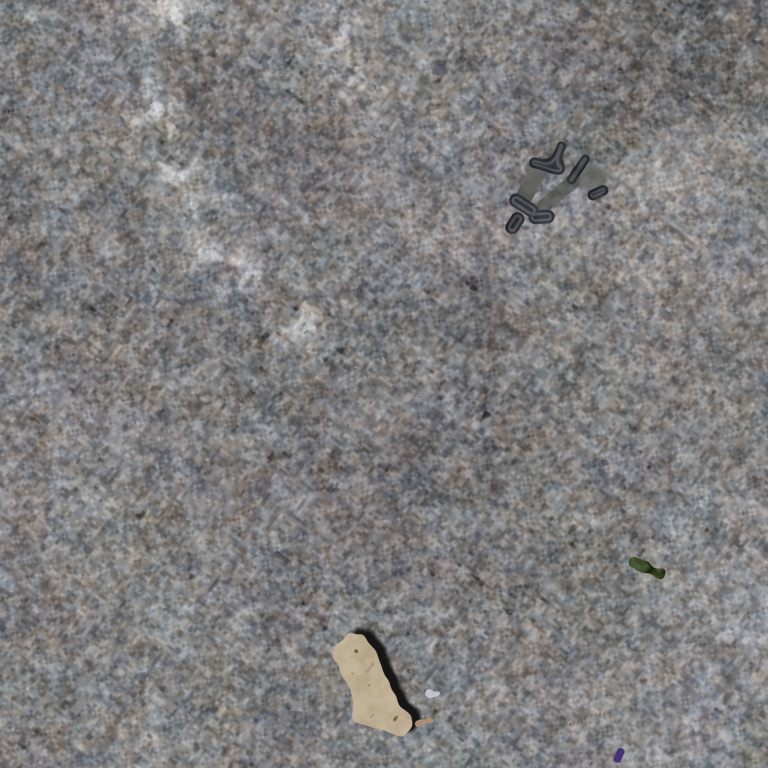
Reproduce this texture procedurally as a Shadertoy shader.

```glsl
// Weathered grey concrete: layered value noise for grain and stains, scattered
// aggregate chips from jittered cells, and a few objects lying on the slab
// (dry leaf, dark bolts, green sprig) built from capsule distances.

float hash(vec2 p) {
    vec3 q = fract(vec3(p.xyx) * 0.1031);
    q += dot(q, q.yzx + 33.33);
    return fract((q.x + q.y) * q.z);
}

float noise(vec2 p) {
    vec2 i = floor(p), f = fract(p);
    f = f * f * (3.0 - 2.0 * f);
    return mix(mix(hash(i), hash(i + vec2(1, 0)), f.x),
               mix(hash(i + vec2(0, 1)), hash(i + 1.0), f.x), f.y);
}

// Noise centred on zero, on a turned grid so that layers do not line up
float grain(vec2 p, float frequency) {
    return noise(mat2(0.8, 0.6, -0.6, 0.8) * p * frequency + frequency) - 0.5;
}

float capsule(vec2 p, vec2 a, vec2 b, float radius) {
    vec2 ab = b - a;
    return length(p - a - ab * clamp(dot(p - a, ab) / dot(ab, ab), 0.0, 1.0)) - radius;
}

float smoothMin(float a, float b, float k) {
    float h = max(k - abs(a - b), 0.0) / k;
    return min(a, b) - h * h * k * 0.25;
}

vec3 paint(vec3 below, vec3 paintColor, float dist, float softness) {
    float edge = max(softness, 0.8 / iResolution.y);
    return mix(below, paintColor, smoothstep(edge, -edge, dist));
}

// Irregular stones, one candidate per cell
vec3 chips(vec3 col, vec2 p, float cells, float density, float strength) {
    vec2 warped = p + 0.005 * vec2(grain(p, 130.0), grain(p + 7.0, 130.0));
    vec2 home = floor(p * cells);
    for (int k = 0; k < 9; k++) {
        vec2 id = home + vec2(k % 3, k / 3) - 1.0;
        vec2 seed = id + cells * 3.0;
        if (hash(seed + 11.0) > density) continue;
        vec2 center = (id + vec2(hash(seed), hash(seed + 23.0))) / cells;
        float turn = 6.283 * hash(seed + 37.0);
        vec2 q = mat2(cos(turn), sin(turn), -sin(turn), cos(turn)) * (warped - center);
        float size = mix(0.12, 0.32, pow(hash(seed + 51.0), 2.0)) / cells;
        q = abs(q * vec2(1.0, 1.2 + 0.8 * hash(seed + 5.0)));
        float dist = max(max(q.x, q.y), (q.x + q.y) * 0.75) - size;
        float tone = hash(seed + 71.0);
        vec3 stone = tone < 0.45 ? vec3(0.32, 0.33, 0.37)
                   : tone < 0.75 ? vec3(0.66, 0.65, 0.65) : vec3(0.57, 0.53, 0.51);
        stone += 0.12 * grain(p, 210.0);
        float opacity = strength * (0.4 + 0.6 * hash(seed + 83.0));
        col = mix(col, paint(col, stone, dist, 0.0012), opacity);
    }
    return col;
}

vec3 concrete(vec2 p) {
    float value = 0.497 + 0.2 * grain(p, 240.0) + 0.19 * grain(p, 118.0)
                + 0.11 * grain(p, 57.0) + 0.06 * grain(p, 21.0)
                + 0.06 * grain(p, 7.0) + 0.04 * grain(p, 3.0);
    // Damp corner, with a paler rim below it
    float corner = p.y - 0.74 - 0.3 * (p.x - 0.72) + 0.06 * grain(p, 14.0);
    float right = smoothstep(0.55, 0.85, p.x);
    value -= 0.075 * right * smoothstep(0.0, 0.07, corner);
    value += 0.05 * right * exp(-pow((corner + 0.01) * 28.0, 2.0));
    // Pale worn trail and scuffs along the top
    float trail = min(capsule(p, vec2(0.19, 0.88), vec2(0.25, 0.73), 0.0),
                      capsule(p, vec2(0.27, 0.67), vec2(0.42, 0.57), 0.0));
    trail = min(trail, capsule(p, vec2(0.43, 1.0), vec2(0.47, 0.89), 0.0));
    trail = min(trail, length(p - vec2(0.23, 0.99)));
    float worn = exp(-pow(trail * 28.0, 2.0));
    value += worn * (0.02 + 0.17 * smoothstep(0.0, 0.25, grain(p, 42.0) + 0.4 * grain(p, 110.0)));
    // Small pits, clustered
    float pits = smoothstep(0.27, 0.42, grain(p + 3.0, 100.0));
    value -= 0.13 * pits * smoothstep(-0.05, 0.25, grain(p, 16.0) + 0.3 * worn);
    float warmth = 0.045 * grain(p + 5.0, 85.0) + 0.025 * grain(p + 9.0, 19.0);
    float green = 0.015 * grain(p + 2.0, 12.0);
    return vec3(value) + vec3(warmth + 0.002, green - 0.003, -warmth);
}

float leafShape(vec2 p) {
    p += 0.006 * vec2(grain(p, 70.0), grain(p + 4.0, 70.0));
    float body = capsule(p, vec2(0.461, 0.148), vec2(0.482, 0.106), 0.026);
    float base = capsule(p, vec2(0.472, 0.07), vec2(0.521, 0.058), 0.013);
    base = smoothMin(base, capsule(p, vec2(0.49, 0.09), vec2(0.522, 0.06), 0.014), 0.015);
    return smoothMin(body, base, 0.02);
}

vec3 leaf(vec3 col, vec2 p) {
    col = paint(col, vec3(0.09, 0.08, 0.08), leafShape(p - vec2(0.011, 0.006)), 0.004);
    vec3 dry = vec3(0.74, 0.68, 0.58) + 0.07 * grain(p, 45.0) + 0.05 * grain(p, 150.0);
    dry -= 0.3 * smoothstep(0.36, 0.46, grain(p, 75.0));
    col = paint(col, dry, leafShape(p), 0.001);
    float crumb = capsule(p, vec2(0.545, 0.058), vec2(0.56, 0.062), 0.004 + 0.006 * grain(p, 90.0));
    col = paint(col, vec3(0.66, 0.56, 0.46), crumb, 0.001);
    return paint(col, vec3(0.76, 0.76, 0.8), length(p - vec2(0.56, 0.098)) - 0.008 - 0.01 * grain(p, 95.0), 0.001);
}

vec3 bolts(vec3 col, vec2 p) {
    vec3 iron = vec3(0.17, 0.18, 0.2) + 0.12 * grain(p, 95.0);
    vec3 shank = vec3(0.37, 0.37, 0.36) + 0.1 * grain(p, 140.0);
    col = paint(col, shank, capsule(p, vec2(0.705, 0.785), vec2(0.683, 0.745), 0.011), 0.001);
    col = paint(col, shank, capsule(p, vec2(0.748, 0.765), vec2(0.708, 0.732), 0.009), 0.001);
    col = paint(col, shank + 0.05, length(p - vec2(0.772, 0.768)) - 0.018, 0.006);
    float heads = capsule(p, vec2(0.696, 0.788), vec2(0.728, 0.78), 0.007);
    heads = smoothMin(heads, capsule(p, vec2(0.722, 0.787), vec2(0.731, 0.81), 0.006), 0.015);
    heads = min(heads, capsule(p, vec2(0.744, 0.766), vec2(0.762, 0.793), 0.006));
    heads = min(heads, capsule(p, vec2(0.772, 0.746), vec2(0.785, 0.752), 0.007));
    float nuts = capsule(p, vec2(0.672, 0.739), vec2(0.692, 0.726), 0.009);
    nuts = min(nuts, capsule(p, vec2(0.697, 0.717), vec2(0.713, 0.718), 0.009));
    nuts = min(nuts, capsule(p, vec2(0.667, 0.704), vec2(0.674, 0.715), 0.009));
    float metal = min(heads, nuts);
    iron += 0.16 * smoothstep(0.003, 0.0, abs(metal + 0.005));
    return paint(col, iron, metal, 0.0012);
}

void mainImage(out vec4 fragColor, in vec2 fragCoord) {
    vec2 p = fragCoord / iResolution.xy;
    vec3 col = concrete(p);
    col = chips(col, p, 95.0, 0.3, 0.5);
    col = chips(col, p, 48.0, 0.22, 0.65);
    col = chips(col, p, 24.0, 0.13, 0.6);
    col = leaf(col, p);
    col = bolts(col, p);
    // Green sprig and a violet petal
    vec3 sprig = vec3(0.2, 0.25, 0.13) + 0.3 * grain(p, 130.0);
    col = paint(col, sprig, capsule(p, vec2(0.824, 0.268), vec2(0.859, 0.253), 0.006 + 0.006 * grain(p, 80.0)), 0.001);
    col = paint(col, vec3(0.28, 0.2, 0.45), capsule(p, vec2(0.804, 0.012), vec2(0.808, 0.021), 0.005), 0.001);
    fragColor = vec4(clamp(col, 0.0, 1.0), 1.0);
}
```
